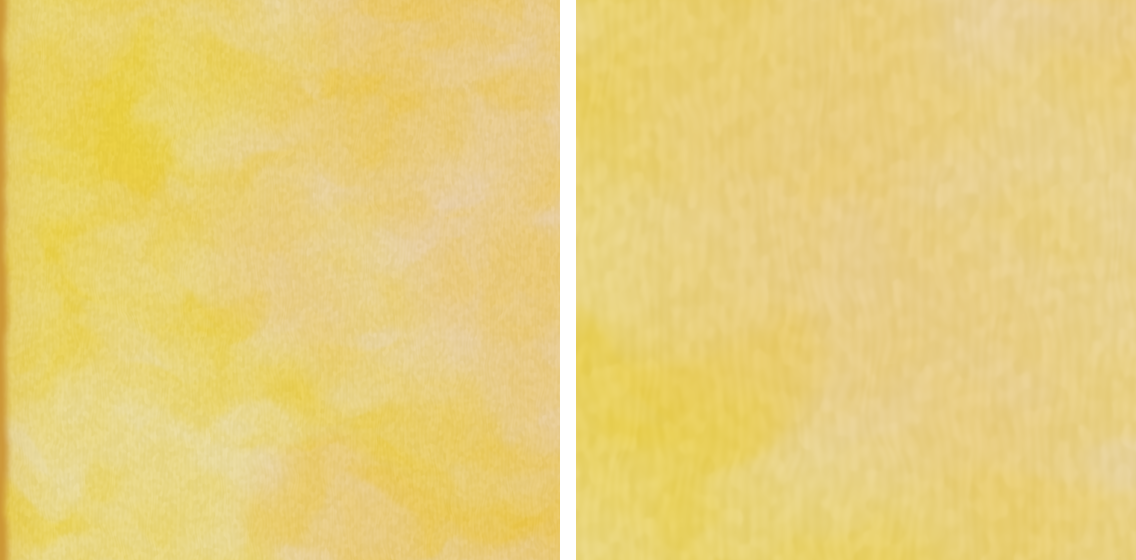
Left, the full canvas; right, a detail of the centre.
Reproduce this texture procedurally as a WebGL 1 fragment shader.

```glsl
precision highp float;
// Soft dabs of lemon, amber and cream paint on a finely woven canvas.
uniform vec2 u_resolution;

const float TAU = 6.2831853;
const vec3 LEMON = vec3(0.912, 0.812, 0.260);
const vec3 AMBER = vec3(0.918, 0.768, 0.300);
const vec3 CREAM = vec3(0.912, 0.856, 0.620);
const vec3 BLUSH = vec3(0.908, 0.808, 0.640);
const vec3 EDGE_OCHRE = vec3(0.790, 0.570, 0.190);

vec3 hash3(vec2 cell) {
  vec3 p = fract(vec3(cell.xyx) * vec3(0.1031, 0.1030, 0.0973));
  p += dot(p, p.yxz + 33.33);
  return fract((p.xxy + p.yzz) * p.zyx);
}

// Smooth cellular noise: random tones blended by distance to jittered points.
float dabs(vec2 p, float sharpness) {
  vec2 cell = floor(p);
  vec2 local = fract(p);
  float tone = 0.0;
  float total = 0.0;
  for (int j = -1; j <= 1; j++) {
    for (int i = -1; i <= 1; i++) {
      vec2 offset = vec2(float(i), float(j));
      vec3 rnd = hash3(cell + offset + 57.0);
      vec2 d = offset + rnd.xy - local;
      float weight = exp(-sharpness * dot(d, d));
      tone += rnd.z * weight;
      total += weight;
    }
  }
  return tone / total;
}

// Same noise, centred on zero.
float dabsSigned(vec2 p, float sharpness) {
  return dabs(p, sharpness) - 0.5;
}

// Bends coordinates so that the dabs get ragged, brushed outlines.
vec2 brushWarp(vec2 p, float scale, float amount) {
  vec2 q = p * scale;
  return p + amount * vec2(dabsSigned(q, 5.0), dabsSigned(q + 31.7, 5.0));
}

float softBlob(vec2 p, vec2 centre, vec2 radius) {
  vec2 d = (p - centre) / radius;
  return exp(-dot(d, d));
}

// Broad layout: negative is saturated paint, positive is pale paint.
float broadTone(vec2 p) {
  float tone = 0.0;
  tone -= 0.36 * softBlob(p, vec2(0.34, 0.84), vec2(0.34, 0.16));
  tone -= 0.26 * softBlob(p, vec2(0.20, 0.53), vec2(0.22, 0.13));
  tone -= 0.30 * softBlob(p, vec2(0.84, 0.17), vec2(0.26, 0.16));
  tone += 0.25 * softBlob(p, vec2(0.86, 0.62), vec2(0.17, 0.30));
  tone += 0.23 * softBlob(p, vec2(0.30, 0.20), vec2(0.30, 0.20));
  return tone;
}

// Three sizes of overlapping brush dabs.
float dabTone(vec2 p) {
  float tone = 0.50 * dabsSigned(p * vec2(5.0, 7.0), 6.0);
  tone += 0.48 * dabsSigned(p * vec2(10.0, 14.0) + 9.3, 6.0);
  tone += 0.24 * dabsSigned(p * vec2(23.0, 31.0) + 4.1, 5.0);
  return tone;
}

// Fine thread relief: irregular grains plus faint upright threads.
float weave(vec2 p) {
  float grain = dabsSigned(p * vec2(190.0, 140.0), 4.0);
  float wobble = 1.5 * dabsSigned(p * vec2(40.0, 25.0), 5.0);
  float threads = sin(TAU * (145.0 * p.x + wobble));
  return grain + 0.13 * threads;
}

void main() {
  vec2 uv = gl_FragCoord.xy / u_resolution;
  vec2 brushed = brushWarp(brushWarp(uv, 7.0, 0.09), 24.0, 0.022);
  float relief = weave(uv);

  // Paint: paleness picks the strength, warmth picks the hue.
  float paleness = 0.53 + broadTone(brushed) + dabTone(brushed);
  paleness = clamp(paleness + 0.13 * relief, 0.0, 1.0);
  float warmth = smoothstep(0.05, 0.95, uv.x + 0.12 * (uv.y - 0.5)
    + 0.45 * dabsSigned(brushed * 5.0 + 17.0, 5.0));
  vec3 deepPaint = mix(LEMON, AMBER, warmth);
  vec3 palePaint = mix(CREAM, BLUSH, warmth);
  vec3 colour = mix(deepPaint, palePaint, paleness);

  // Thread light and shade.
  colour += 0.028 * relief;

  // Darker ochre seeping in from the left edge.
  float seep = uv.x + 0.010 * dabsSigned(uv * vec2(6.0, 18.0), 5.0);
  float edge = 0.80 * (1.0 - smoothstep(0.0, 0.022, seep));
  edge += 0.10 * (1.0 - smoothstep(0.0, 0.09, seep));
  colour = mix(colour, EDGE_OCHRE, edge);

  gl_FragColor = vec4(clamp(colour, 0.0, 1.0), 1.0);
}
```
